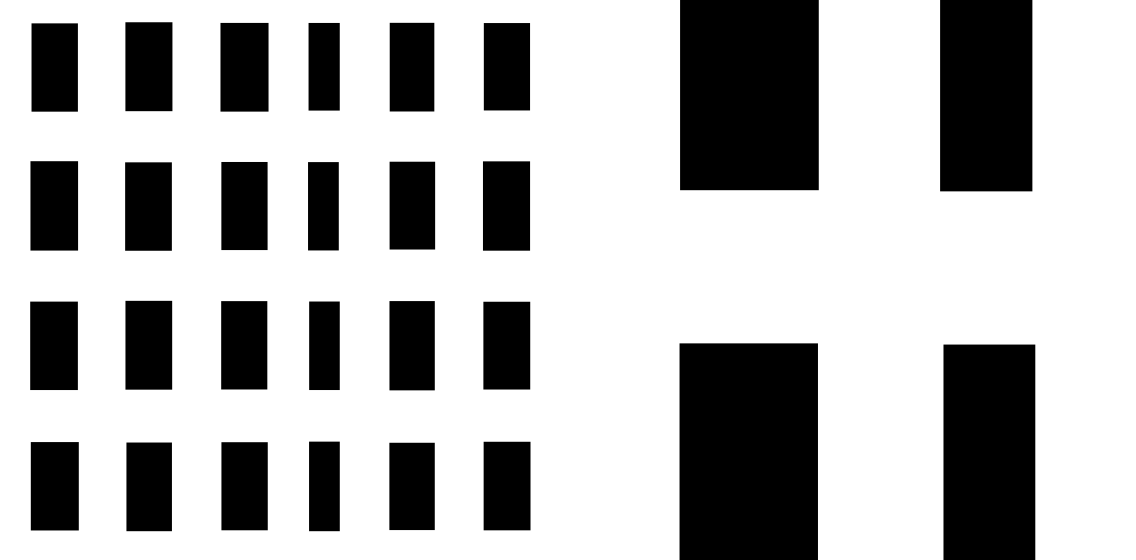
Left: the whole. Right: its middle third, enlarged.
Reproduce this pattern procedurally as a Shadertoy shader.

```glsl
const int COLUMNS = 6;
const int ROWS = 4;
const float COLUMN_CENTER[COLUMNS] = float[](0.0977, 0.2663, 0.4365, 0.5783, 0.7357, 0.9049);
const float COLUMN_HALF_WIDTH[COLUMNS] = float[](0.0425, 0.0416, 0.0420, 0.0274, 0.0408, 0.0421);
const float ROW_CENTER[ROWS] = float[](0.1315, 0.3828, 0.6322, 0.8805);
const float HALF_HEIGHT = 0.0788;
const float EDGE_JITTER = 0.0013;
const vec3 PAPER = vec3(1.0);
const vec3 INK = vec3(0.0);

vec4 hash42(vec2 p) {
    vec4 q = fract(p.xyxy * vec4(0.1031, 0.1030, 0.0973, 0.1099));
    q += dot(q, q.wzxy + 33.33);
    return fract((q.xxyz + q.yzzw) * q.zywx);
}

// Coverage of an axis-aligned rectangle, one pixel of smoothing per edge
float rectCoverage(vec2 p, vec2 low, vec2 high, vec2 pixel) {
    vec2 inset = min(p - low, high - p) / pixel;
    vec2 cover = clamp(inset + 0.5, 0.0, 1.0);
    return cover.x * cover.y;
}

void mainImage(out vec4 fragColor, in vec2 fragCoord) {
    vec2 pixel = 1.0 / iResolution.xy;
    vec2 uv = fragCoord * pixel;
    float ink = 0.0;

    for (int row = 0; row < ROWS; row++) {
        for (int col = 0; col < COLUMNS; col++) {
            vec2 center = vec2(COLUMN_CENTER[col], ROW_CENTER[row]);
            vec2 halfSize = vec2(COLUMN_HALF_WIDTH[col], HALF_HEIGHT);

            // Each edge wanders slightly and independently
            vec4 jitter = (hash42(vec2(col, row) + 1.0) * 2.0 - 1.0) * EDGE_JITTER;
            vec2 low = center - halfSize + jitter.xy;
            vec2 high = center + halfSize + jitter.zw;
            ink = max(ink, rectCoverage(uv, low, high, pixel));
        }
    }

    fragColor = vec4(mix(PAPER, INK, ink), 1.0);
}
```
